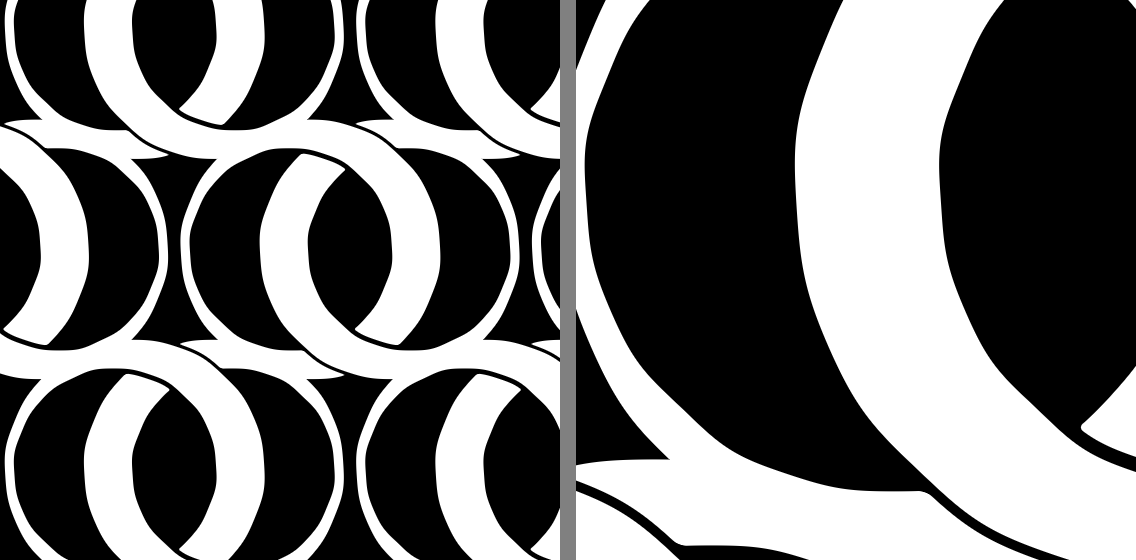
Left, the full canvas; right, a detail of the centre.
A three.js fragment shader for this pattern:

```glsl
varying vec2 vUv;

// Circle distance with a slight hand-cut wobble along the edge
float circle(vec2 p, float radius) {
  float a = atan(p.y, p.x);
  return length(p) - radius + 0.0006 * (sin(10.0 * a) + sin(16.0 * a + 1.0));
}

// Intersection with rounded corners
float roundMax(float a, float b, float r) {
  return min(max(a, b), -r) + length(max(vec2(a, b) + r, 0.0));
}

// Two interlocked crescent rings; a half turn maps one onto the other
float linkedRings(vec2 p) {
  p *= p.y < 0.0 ? -1.0 : 1.0;

  // Ring passing over, thick on its right side
  float overOuter = circle(p + vec2(0.0707, 0.0), 0.2322);
  float overHole = circle(p + vec2(0.1055, 0.0), 0.181);
  float over = max(overOuter, -overHole);

  // Ring passing under, thick on its left side
  float underOuter = circle(p - vec2(0.0707, 0.0), 0.2322);
  float underHole = circle(p - vec2(0.1055, 0.0), 0.181);
  float under = max(underOuter, -underHole);

  // Dark gap where the lower ring dips beneath the upper one
  float gap = max(overOuter - 0.0058, -overHole - 0.0085);
  return min(over, roundMax(under, -gap, 0.0035));
}

void main() {
  vec2 period = vec2(0.6276, 0.3932);
  vec2 origin = vec2(0.625, 0.5547);
  float nearestRow = floor((vUv.y - origin.y) / period.y + 0.5);

  // Overlapping rows, each shifted by half a period
  float d = 1.0;
  for (int i = -1; i <= 1; i++) {
    float row = nearestRow + float(i);
    vec2 p = vUv - origin - row * period * vec2(0.5, 1.0);
    p.x -= period.x * floor(p.x / period.x + 0.5);
    d = min(d, linkedRings(p));
  }

  float pixel = fwidth(vUv.x);
  gl_FragColor = vec4(vec3(clamp(0.5 - d / pixel, 0.0, 1.0)), 1.0);
}
```
